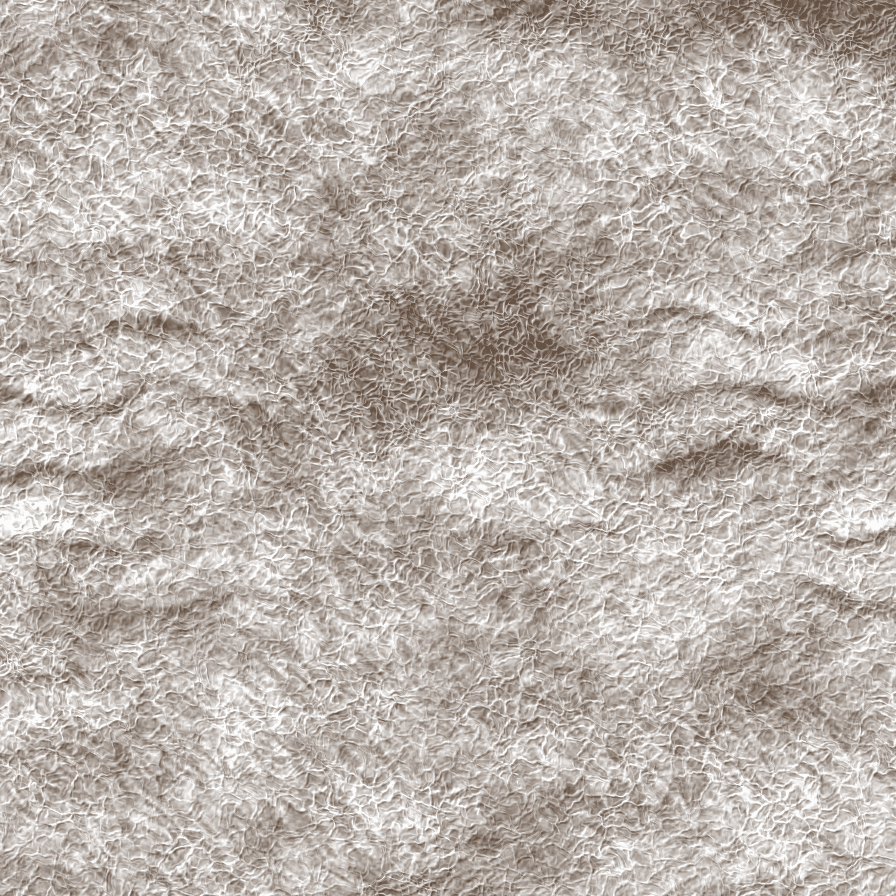
This texture is drawn by a WebGL 1 fragment shader. Its source:

```glsl
precision highp float;

uniform vec2 u_resolution;

const vec3 UMBER = vec3(0.36, 0.28, 0.22);
const vec3 CHALK = vec3(0.99, 0.99, 0.99);

vec2 hash2(vec2 p) {
  vec3 h = fract(p.xyx * vec3(0.1031, 0.1030, 0.0973));
  h += dot(h, h.yzx + 33.33);
  return fract((h.xx + h.yz) * h.zy);
}

float valueNoise(vec2 p) {
  vec2 cell = floor(p);
  vec2 f = fract(p);
  f = f * f * (3.0 - 2.0 * f);
  float low = mix(hash2(cell).x, hash2(cell + vec2(1.0, 0.0)).x, f.x);
  float high = mix(hash2(cell + vec2(0.0, 1.0)).x, hash2(cell + 1.0).x, f.x);
  return mix(low, high, f.y);
}

float fbm(vec2 p) {
  float sum = 0.0;
  float amplitude = 0.533;
  for (int i = 0; i < 4; i++) {
    sum += amplitude * valueNoise(p);
    p = mat2(1.6, 1.2, -1.2, 1.6) * p + 7.3;
    amplitude *= 0.5;
  }
  return sum;
}

vec2 rotate(vec2 p, float angle) {
  float c = cos(angle);
  float s = sin(angle);
  return vec2(c * p.x + s * p.y, c * p.y - s * p.x);
}

// Cellular noise: x is the vein along cell borders, y a random tone per cell
vec2 crackle(vec2 p, float width) {
  vec2 cell = floor(p);
  float nearest = 8.0;
  float second = 8.0;
  float tone = 0.0;
  for (int j = -1; j <= 1; j++) {
    for (int i = -1; i <= 1; i++) {
      vec2 id = cell + vec2(float(i), float(j));
      vec2 seed = hash2(id);
      float d = length(id + seed - p);
      if (d < nearest) {
        second = nearest;
        nearest = d;
        tone = seed.y;
      } else {
        second = min(second, d);
      }
    }
  }
  return vec2(1.0 - smoothstep(0.0, width, second - nearest), tone);
}

// Plaster surface: x is the height, y the tone of flat flecks
vec2 plaster(vec2 p, float patchiness) {
  vec2 bend = vec2(fbm(p * 38.0), fbm(p * 38.0 + 17.0)) - 0.5;
  vec2 q = p + 0.03 * bend;
  vec2 coarse = crackle(q * vec2(52.0, 66.0), 0.32);
  vec2 fine = crackle(q * vec2(112.0, 128.0) + 9.0, 0.45);
  float height = mix(coarse.x, fine.x, 0.35 + 0.4 * patchiness);
  return vec2(height, mix(coarse.y, fine.y, 0.4));
}

// Short brushed fibres along a given angle
float fibres(vec2 p, float angle) {
  vec2 q = rotate(p + 0.012 * valueNoise(p * 22.0), angle);
  return valueNoise(q * vec2(55.0, 210.0)) - 0.5;
}

// Wavy horizontal ledges from layered sines
float strata(vec2 p) {
  float drift = 5.0 * fbm(p * vec2(5.0, 4.0)) + 1.6 * valueNoise(p * vec2(17.0, 9.0));
  float phase = p.y * 82.0 + drift + 0.7 * sin(p.x * 31.0 + p.y * 9.0);
  float wave = sin(phase) + 0.5 * sin(2.0 * phase + 1.1) + 0.25 * sin(3.0 * phase + 2.0);
  return wave * smoothstep(0.3, 0.75, valueNoise(p * vec2(5.0, 17.0) + 4.0));
}

void main() {
  vec2 p = gl_FragCoord.xy / u_resolution.y;

  // Broad stains and the regions where ledges show
  vec2 stainPos = p + 0.05 * (fbm(p * 14.0) - 0.5);
  float stain = smoothstep(0.5, 0.72, fbm(stainPos * vec2(3.2, 4.2) + 2.6));
  float haze = fbm(p * vec2(7.0, 13.0) + 31.0) - 0.5;
  float middle = smoothstep(0.08, 0.35, p.y) * (1.0 - smoothstep(0.66, 0.76, p.y));
  float sides = smoothstep(0.12, 0.3, abs(p.x - 0.42));
  float ledges = middle * mix(0.25, 1.0, sides) * (1.0 - 0.6 * stain);

  // Relief lit from the upper left
  vec2 lightStep = vec2(-0.0015, 0.0019);
  vec2 surface = plaster(p, stain);
  float relief = surface.x - plaster(p + lightStep, stain).x;
  float veinShare = smoothstep(0.25, 0.7, valueNoise(p * 19.0 + 3.0));

  float lean = smoothstep(0.4, 0.6, valueNoise(p * 6.0 + 12.0));
  float brushed = mix(fibres(p, 0.5), fibres(p, -0.75), lean);
  float grain = valueNoise(p * 290.0) - 0.5;

  float tone = 0.585 - 0.27 * stain + 0.55 * haze;
  tone += 0.17 * ledges * strata(p);
  tone += 0.27 * relief;
  tone += mix(0.12, 0.32, veinShare) * (surface.x - 0.25);
  tone += 0.22 * (surface.y - 0.5) * (1.0 - stain);
  tone += 0.38 * brushed + 0.24 * grain;

  gl_FragColor = vec4(mix(UMBER, CHALK, clamp(tone, 0.06, 1.0)), 1.0);
}
```
